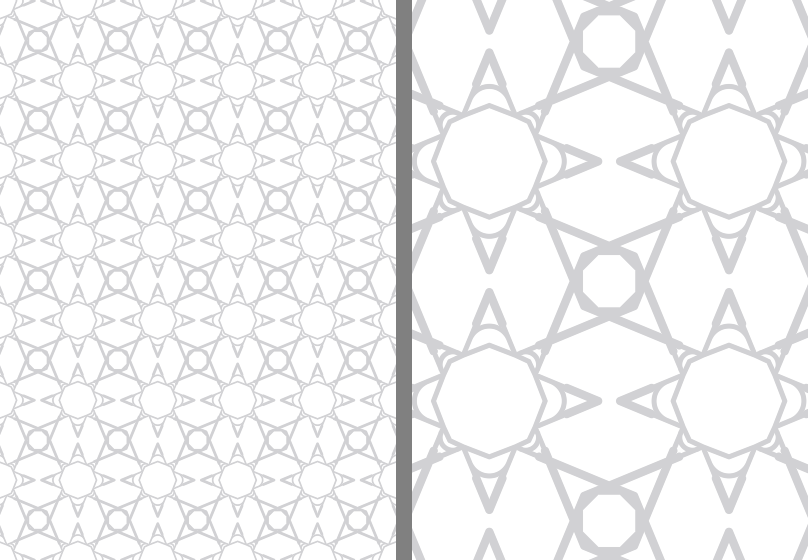
Left: the whole. Right: its middle third, enlarged.
Reproduce this pattern procedurally as a Shadertoy shader.

```glsl
// Pale grey eight-fold star lattice: rosettes alternating with octagon knots on white.

float segment(vec2 p, vec2 a, vec2 b) {
    vec2 ab = b - a;
    return length(p - a - ab * clamp(dot(p - a, ab) / dot(ab, ab), 0.0, 1.0));
}

// Arc tangent to both sides of a spike with a 22.5 degree half angle
float spikeArc(vec2 p, float tip, float base) {
    float radius = (tip - base) * 0.3827;
    float ring = abs(length(p - vec2(base, 0.0)) - radius);
    return p.x > base + radius * 0.38 ? ring : 1.0;
}

// Signed distance to the strokes, in units of one repeat
float lattice(vec2 p) {
    // Fold the cell into one eighth around the rosette centre
    vec2 q = abs(p - round(p));
    q = vec2(max(q.x, q.y), min(q.x, q.y));
    vec2 diagonal = vec2(q.x + q.y, q.x - q.y) * 0.7071;

    vec2 node = vec2(0.191, 0.109);
    vec2 spikeTip = vec2(0.454, 0.0);
    vec2 armTip = vec2(0.25);
    vec2 knot = vec2(0.5, 0.3535);

    // Thin rosette outline and spike bases
    float thin = segment(q, node, spikeTip);
    thin = min(thin, segment(q, node, armTip));
    thin = min(thin, segment(q, node, vec2(0.233, 0.0)));
    thin = min(thin, segment(q, node, vec2(0.165)));

    // Small arcs inside the spikes
    thin = min(thin, spikeArc(q, 0.454, 0.225));
    thin = min(thin, spikeArc(diagonal, 0.354, 0.215));

    // Heavy spike tips, arms and octagon
    float heavy = segment(q, mix(spikeTip, node, 0.5), spikeTip);
    heavy = min(heavy, segment(q, mix(armTip, node, 0.3), armTip));
    heavy = min(heavy, segment(q, armTip, knot));
    heavy = min(heavy, segment(q, knot, vec2(0.396)));

    // Inner octagon ring, turned by half a side
    float ring = segment(q, vec2(0.5, 0.378), vec2(0.45, 0.378));
    ring = min(ring, segment(q, vec2(0.45, 0.378), vec2(0.414)));

    return min(thin - 0.0105, min(heavy - 0.0175, ring - 0.013));
}

void mainImage(out vec4 fragColor, in vec2 fragCoord) {
    // Seven repeats down, nearly five across
    float repeats = 7.01;
    vec2 p = fragCoord / iResolution.y * repeats - vec2(0.975, 0.0);
    float pixel = repeats / iResolution.y;
    float ink = 1.0 - smoothstep(-0.6 * pixel, 0.6 * pixel, lattice(p));
    fragColor = vec4(mix(vec3(1.0), vec3(0.82, 0.82, 0.83), ink), 1.0);
}
```
